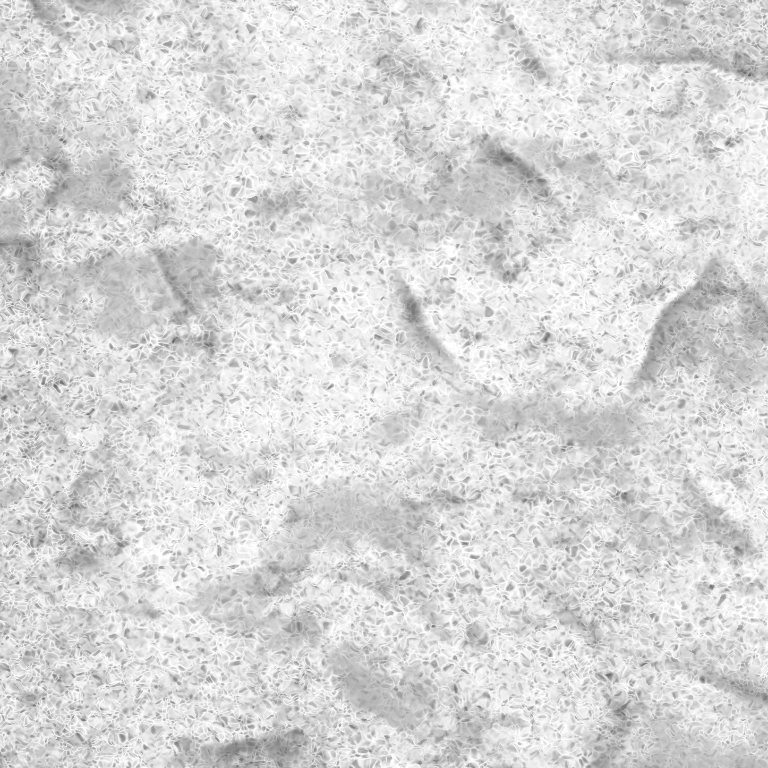
Reproduce this texture procedurally as a WebGL 2 fragment shader.

```glsl
#version 300 es
precision highp float;
// Pale weathered stone: two sizes of ragged cellular pits with white rims,
// soft grey stains that smooth the pitting, and scattered slanted creases
// that have one sharp lit edge and one slowly fading shadow.
uniform vec2 u_resolution;
out vec4 fragColor;

float hash(vec2 p) {
  return fract(sin(dot(p, vec2(127.1, 311.7))) * 43758.5453);
}

float noise(vec2 p) {
  vec2 i = floor(p), f = fract(p);
  f = f * f * (3.0 - 2.0 * f);
  return mix(mix(hash(i), hash(i + vec2(1, 0)), f.x),
             mix(hash(i + vec2(0, 1)), hash(i + vec2(1, 1)), f.x), f.y);
}

float fbm(vec2 p) {
  float sum = 0.0, amp = 0.516;
  for (int i = 0; i < 5; i++) {
    sum += amp * noise(p);
    p = mat2(1.6, 1.2, -1.2, 1.6) * p + 7.3;
    amp *= 0.5;
  }
  return sum;
}

// Nearest distance, second nearest distance, random value of the nearest cell
vec3 cells(vec2 p) {
  vec2 base = floor(p);
  vec3 best = vec3(8.0, 8.0, 0.0);
  for (int y = -1; y <= 1; y++)
    for (int x = -1; x <= 1; x++) {
      vec2 id = base + vec2(x, y);
      float d = distance(p, id + vec2(hash(id), hash(id + 41.7)));
      if (d < best.x) best = vec3(d, best.x, hash(id + 83.1));
      else best.y = min(best.y, d);
    }
  return best;
}

// Brightness change from pits (dark) and the ridges between them (white)
float pitting(vec2 p, float depth) {
  vec3 c = cells(p);
  float chip = noise(p * 2.1 + 5.0) - 0.5;
  float rim = 1.0 - smoothstep(0.0, 0.4, c.y - c.x + 0.25 * chip);
  float pit = 1.0 - smoothstep(0.05, 0.62, c.x + 0.6 * chip);
  float broken = smoothstep(0.25, 0.75, noise(p * 0.6 + 19.0));
  return 0.16 * rim * broken - depth * pit * c.z * c.z;
}

// Shadow (x) and lit edge (y) of creases strewn over a jittered grid
vec2 creases(vec2 p, vec2 warp) {
  vec2 shade = vec2(0.0);
  for (int i = 0; i < 25; i++) {
    vec2 id = vec2(i % 5, i / 5);
    vec2 center = (id + vec2(hash(id + 3.7), hash(id + 9.2))) / 5.0;
    float steep = hash(id + 15.4);
    float angle = steep < 0.55 ? mix(-1.1, -0.6, hash(id + 21.0))
                : steep < 0.8 ? mix(-0.25, 0.2, hash(id + 21.0)) : 1.0;
    vec2 axis = vec2(cos(angle), sin(angle));
    vec2 q = p + warp * 0.05 - center;
    q = vec2(dot(q, axis), dot(q, vec2(-axis.y, axis.x)));
    float len = mix(0.08, 0.2, hash(id + 27.5));
    float taper = 1.0 - smoothstep(0.2, 1.0, abs(q.x) / len);
    float width = mix(0.012, 0.04, hash(id + 33.3)) * (0.4 + 0.6 * taper);
    float side = hash(id + 39.6) < 0.5 ? -q.y : q.y;
    float strength = taper * mix(0.1, 1.0, hash(id + 45.8));
    float dark = smoothstep(-0.01, 0.006, side) * exp(-max(side, 0.0) / width);
    float lit = exp(-abs(side + 0.01) / 0.005);
    shade = max(shade, strength * vec2(dark, lit));
  }
  return shade;
}

void main() {
  vec2 p = gl_FragCoord.xy / min(u_resolution.x, u_resolution.y);
  vec2 warp = vec2(fbm(p * 9.0), fbm(p * 9.0 + 31.0)) - 0.5;
  vec2 ragged = p + 0.01 * (vec2(noise(p * 90.0), noise(p * 90.0 + 57.0)) - 0.5);
  ragged = mat2(0.9, 0.25, -0.25, 1.1) * ragged;

  // Broad tone and smooth stains
  float tone = 0.91 + 0.24 * (fbm(p * 4.0 + 4.0) - 0.5);
  float stain = smoothstep(0.5, 0.78, fbm(p * vec2(8.0, 13.0) + warp * 2.0 + 12.0));
  float blot = smoothstep(0.58, 0.8, fbm(p * vec2(26.0, 34.0) + 63.0));
  tone -= 0.15 * stain + 0.16 * blot;

  // Creases, and short near-horizontal cracks that come and go
  vec2 crease = creases(p, warp);
  float seam = abs(fbm(p * vec2(2.2, 5.0) + warp * 0.6 + 80.0) - 0.5);
  float crack = (1.0 - smoothstep(0.0, 0.02, seam)) * smoothstep(0.5, 0.75, noise(p * 9.0 + 5.0));
  tone += 0.08 * crease.y - 0.36 * crease.x - 0.1 * crack;

  // Pits of two sizes, each stronger in its own patches
  float patches = smoothstep(0.35, 0.65, fbm(p * 5.0 + 47.0));
  float rough = mix(1.0, 0.4, max(stain, min(crease.x * 1.3, 1.0)));
  float pits = pitting(ragged * 100.0, 0.3) * mix(1.0, 0.5, patches)
             + pitting(ragged * 165.0 + 11.0, 0.27) * mix(0.5, 0.95, patches);
  float grain = 0.1 * (noise(p * 190.0) - 0.5) + 0.07 * (noise(p * 330.0) - 0.5);
  tone += rough * (pits + grain);

  // Soft ceiling keeps the rims just below pure white
  tone = min(tone, 0.92 + 0.5 * (tone - 0.92));
  fragColor = vec4(vec3(clamp(tone, 0.3, 1.0)), 1.0);
}
```
